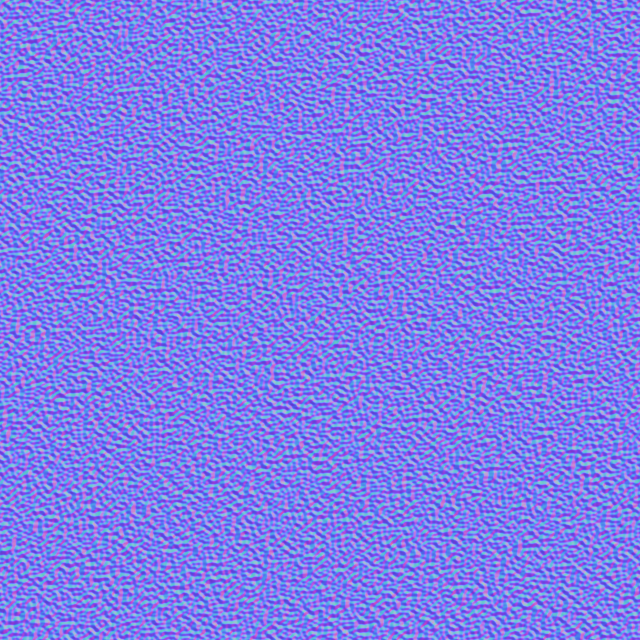
Reproduce this texture map procedurally as a Shadertoy shader.

```glsl
#define GRAIN 130.0               // bumps across the canvas
#define STRETCH vec2(0.90, 1.10)  // bumps are wider than tall
#define SHEAR 0.08                // ridges lean towards the rising diagonal
#define COARSE 0.30               // share of the broader bumps
#define STEP 0.20                 // slope sampling distance, in bumps
#define RELIEF 0.82               // steepness of the bumps
#define SKEW vec2(0.40, 0.12)     // sharpens slopes facing right and up
#define SPREAD vec2(0.22, 0.34)   // mean squared slope, keeps the tint centred
#define SOFTNESS 0.76             // flattening of the sideways tint

// Integer hash giving a unit direction for each lattice point
vec2 latticeDirection(vec2 cell) {
    uvec2 q = uvec2(ivec2(cell) + 4096);
    uint h = q.x * 1597334677u ^ q.y * 3812015801u;
    h = (h ^ (h >> 16)) * 2246822519u;
    h = (h ^ (h >> 13)) * 3266489917u;
    h ^= h >> 16;
    float angle = float(h & 65535u) / 65536.0 * 6.28318;
    return vec2(cos(angle), sin(angle));
}

// Gradient noise with quintic blending
float gradientNoise(vec2 p) {
    vec2 cell = floor(p);
    vec2 f = p - cell;
    vec2 w = f * f * f * (f * (f * 6.0 - 15.0) + 10.0);
    vec2 e = vec2(1.0, 0.0);
    float a = dot(latticeDirection(cell), f);
    float b = dot(latticeDirection(cell + e.xy), f - e.xy);
    float c = dot(latticeDirection(cell + e.yx), f - e.yx);
    float d = dot(latticeDirection(cell + e.xx), f - e.xx);
    return mix(mix(a, b, w.x), mix(c, d, w.x), w.y);
}

// Fine bumps over a layer of broader ones, p in bumps
float height(vec2 p) {
    p *= STRETCH;
    p += SHEAR * (p.x - p.y) * vec2(1.0, -1.0);
    return gradientNoise(p) + COARSE * gradientNoise(p * 0.57 + 311.3);
}

void mainImage(out vec4 fragColor, in vec2 fragCoord) {
    vec2 p = fragCoord / min(iResolution.x, iResolution.y) * GRAIN;

    // Surface slope by central differences
    vec2 e = vec2(STEP, 0.0);
    vec2 slope = vec2(height(p - e.xy) - height(p + e.xy),
                      height(p - e.yx) - height(p + e.yx));
    slope *= RELIEF / (2.0 * STEP);
    slope += SKEW * (slope * slope - SPREAD);

    // Encode the tangent space normal as a colour
    vec3 normal = normalize(vec3(slope, 1.0));
    normal.xy *= SOFTNESS;
    fragColor = vec4(0.5 + 0.5 * normal, 1.0);
}
```
